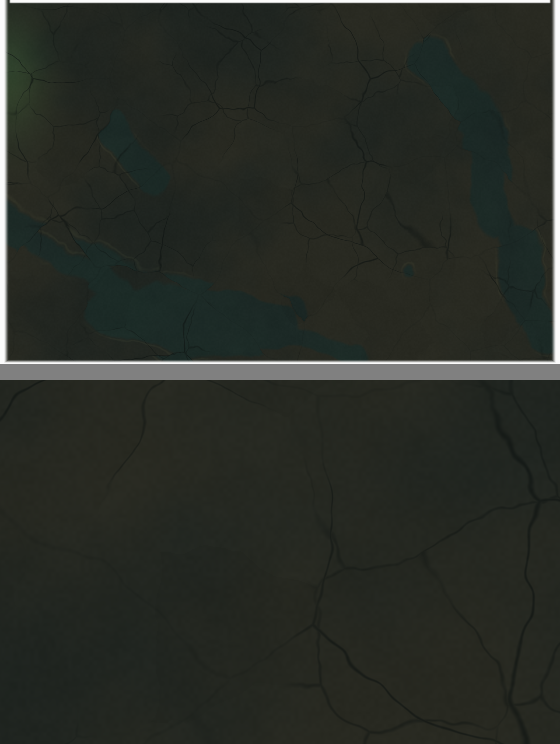
Top, the full canvas; bottom, a detail of the centre.
Reproduce this texture procedurally as a WebGL 1 fragment shader.

```glsl
precision highp float;
// Dark weathered leather sheet with teal worn patches, fine cracks and a soft white border.
uniform vec2 u_resolution;

float hash(vec2 p) {
  vec3 q = fract(vec3(p.xyx) * 0.1031);
  q += dot(q, q.yzx + 33.33);
  return fract((q.x + q.y) * q.z);
}

float noise(vec2 p) {
  vec2 i = floor(p), f = fract(p);
  f = f * f * (3.0 - 2.0 * f);
  float low = mix(hash(i), hash(i + vec2(1.0, 0.0)), f.x);
  float high = mix(hash(i + vec2(0.0, 1.0)), hash(i + 1.0), f.x);
  return mix(low, high, f.y);
}

float fbm(vec2 p) {
  float sum = 0.0, gain = 0.5;
  for (int i = 0; i < 5; i++) {
    sum += gain * noise(p);
    p = mat2(1.6, 1.2, -1.2, 1.6) * p + 7.3;
    gain *= 0.5;
  }
  return sum;
}

vec2 warp(vec2 p, float scale, float amount) {
  return p + amount * (vec2(fbm(p * scale + 11.0), fbm(p * scale + 47.0)) - 0.5);
}

// x: distance to the cell border, y: random value of the cell
vec2 cells(vec2 p) {
  vec2 base = floor(p);
  float nearest = 9.0, second = 9.0, id = 0.0;
  for (int y = -1; y <= 1; y++) {
    for (int x = -1; x <= 1; x++) {
      vec2 c = base + vec2(float(x), float(y));
      float d = length(c + vec2(hash(c + 20.0), hash(c + 71.0)) - p);
      if (d < nearest) {
        second = nearest;
        nearest = d;
        id = hash(c + 133.0);
      } else {
        second = min(second, d);
      }
    }
  }
  return vec2(0.5 * (second - nearest), id);
}

float segment(vec2 p, vec2 a, vec2 b) {
  vec2 ab = b - a;
  return length(p - a - ab * clamp(dot(p - a, ab) / dot(ab, ab), 0.0, 1.0));
}

// Signed distance to the worn bands, negative inside
float wornBands(vec2 p) {
  float d = segment(p, vec2(0.0, 0.39), vec2(0.33, 0.20)) - 0.05;
  d = min(d, segment(p, vec2(0.33, 0.14), vec2(0.74, 0.10)) - 0.09);
  d = min(d, segment(p, vec2(0.74, 0.08), vec2(0.98, 0.02)) - 0.05);
  d = min(d, segment(p, vec2(1.18, 0.83), vec2(1.34, 0.66)) - 0.045);
  d = min(d, segment(p, vec2(1.35, 0.63), vec2(1.36, 0.40)) - 0.05);
  d = min(d, segment(p, vec2(1.40, 0.36), vec2(1.51, 0.05)) - 0.045);
  d = min(d, segment(p, vec2(0.33, 0.64), vec2(0.42, 0.50)) - 0.03);
  return min(d, length(p - vec2(1.11, 0.26)) - 0.035);
}

float crack(float border, float width, float presence) {
  return (1.0 - smoothstep(0.0, width, border)) * presence;
}

// White outside the sheet, fading softly at the sides and bottom
float borderLight(vec2 p, float aspect, float pixel) {
  float side = min(p.x, aspect - p.x);
  float light = 1.0 - smoothstep(0.010, 0.025, side);
  light = max(light, 1.0 - smoothstep(0.002, 0.013, p.y));
  float top = smoothstep(-pixel, pixel, p.y - 0.992);
  return max(light, top * smoothstep(0.024, 0.030, side));
}

void main() {
  float pixel = 1.0 / u_resolution.y;
  float aspect = u_resolution.x * pixel;
  vec2 p = gl_FragCoord.xy * pixel;
  vec2 bent = warp(p, 4.0, 0.16);
  vec2 large = cells(bent * 4.2);
  vec2 small = cells(warp(p, 7.0, 0.10) * 7.5 + 31.0);

  // Brown hide and teal worn patches
  float blotch = fbm(p * 3.0 + 5.0);
  float worn = wornBands(warp(p, 6.0, 0.10)) + 0.05 * (large.y - 0.5);
  float teal = 1.0 - smoothstep(-0.007, 0.005, worn);
  vec3 hide = mix(vec3(0.118, 0.140, 0.124), vec3(0.158, 0.162, 0.130), smoothstep(0.25, 0.7, blotch));
  vec3 wear = mix(vec3(0.092, 0.140, 0.138), vec3(0.115, 0.192, 0.168), fbm(p * 5.0 + 19.0));
  vec3 color = mix(hide, wear, teal * 0.85);
  color *= 0.975 + 0.05 * small.y;

  // Green glow near the upper left edge
  vec2 glowOffset = (p - vec2(0.02, 0.79)) / vec2(0.10, 0.16);
  color += vec3(0.045, 0.105, 0.045) * exp(-dot(glowOffset, glowOffset));

  // Broken cracks with a faint lit lip, and fine grain
  float lineWidth = max(0.0022, 0.9 * pixel);
  float presence = smoothstep(0.46, 0.64, fbm(p * 6.0 + 63.0));
  float lines = crack(large.x / 4.2, lineWidth, 0.15 + 0.6 * presence);
  lines = max(lines, crack(small.x / 7.5, lineWidth, 0.5 * presence));
  float lip = crack(abs(worn - 0.006), 0.005, presence);
  color = mix(color, vec3(0.055, 0.075, 0.068), lines * 0.8);
  color += vec3(0.028, 0.030, 0.018) * lip;
  color += 0.010 * (noise(p * 260.0) - 0.5) + 0.012 * (fbm(p * 28.0) - 0.5);

  color = mix(color, vec3(0.985), borderLight(p, aspect, pixel));
  gl_FragColor = vec4(color, 1.0);
}
```
